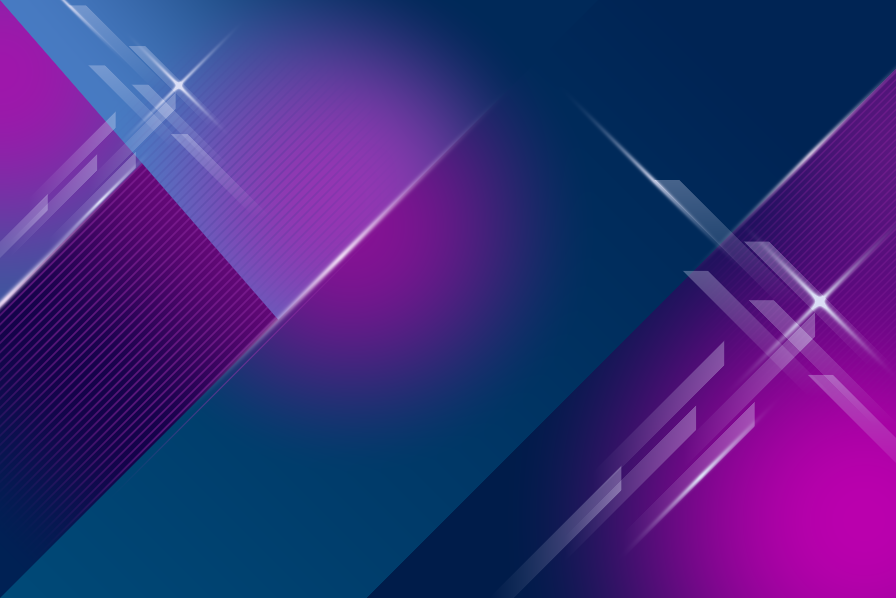
This background is drawn by a Shadertoy shader. Its source:

```glsl
// Overlapping diagonal panels in blue and magenta with pinstripes, glass bars and light streaks.

const vec2 RISE = vec2(0.7071, 0.7071);
const vec2 FALL = vec2(0.7071, -0.7071);
const vec3 MAGENTA = vec3(0.52, 0.07, 0.58);
const vec3 NAVY = vec3(0.0, 0.16, 0.35);

// Antialiased step: 0 below zero, 1 above
float cover(float d, float aa) {
    return clamp(d / aa + 0.5, 0.0, 1.0);
}

// Radial falloff that reaches zero at the given radius
float glow(vec2 p, vec2 centre, float radius) {
    float d = min(length(p - centre) / radius, 1.0);
    return 1.0 - smoothstep(0.0, 1.0, pow(d, 1.15));
}

// Thin repeated lines across coordinate u
float stripes(float u, float period, float aa) {
    float d = abs(fract(u / period) - 0.5) * period;
    return cover(period * 0.14 - d, aa * 1.4);
}

// Tapered streak of light, brightest at its middle
float streak(vec2 q, vec2 dir, float reach, float width) {
    float along = abs(dot(q, dir)) / reach;
    float across = dot(q, vec2(-dir.y, dir.x)) / width;
    float taper = max(1.0 - along, 0.0);
    return taper * taper * exp(-across * across);
}

// Slanted bar with a flat end at its corner, fading along its length
float bar(vec2 q, float width, float reach, float aa) {
    float t = -q.y;
    float w = q.x + q.y;
    float shape = cover(t, aa) * cover(w, aa) * cover(width - w, aa);
    return shape * max(1.0 - t / reach, 0.0);
}

// Group of falling and rising bars around a cross of light
float cluster(vec2 q, float aa) {
    vec2 falling[5] = vec2[5](vec2(-0.127, 0.100), vec2(-0.229, 0.051),
        vec2(-0.119, 0.002), vec2(-0.020, -0.123), vec2(-0.277, 0.203));
    vec2 rising[5] = vec2[5](vec2(-0.160, -0.066), vec2(-0.207, -0.174),
        vec2(-0.332, -0.275), vec2(-0.109, -0.168), vec2(-0.008, -0.018));
    float light = 0.0;
    for (int i = 0; i < 5; i++) {
        vec2 r = q - rising[i];
        light += 0.32 * bar(q - falling[i], 0.042, 0.21, aa);
        light += 0.34 * bar(vec2(-r.y, r.x), 0.041, 0.22, aa);
    }
    light += 0.95 * streak(q, FALL, 0.20, 0.0045);
    light += 0.95 * streak(q, RISE, 0.24, 0.0045);
    light += 0.5 * exp(-dot(q, q) * 9000.0);
    light += 0.85 * streak(q - vec2(-0.277, 0.201), FALL, 0.23, 0.004);
    light += 0.85 * streak(q - vec2(-0.199, -0.293), RISE, 0.20, 0.004);
    return min(light, 1.0);
}

void mainImage(out vec4 fragColor, in vec2 fragCoord) {
    float aa = 1.0 / iResolution.y;
    vec2 p = fragCoord * aa;
    float u = p.x - p.y;
    float s = p.x + p.y;
    float fold = (p.x * 1.149 - 1.0 + p.y) / 1.523;

    // Middle panel
    vec3 middle = mix(vec3(0.0, 0.29, 0.47), vec3(0.0, 0.14, 0.33), clamp(s / 2.1, 0.0, 1.0));
    middle = mix(middle, MAGENTA, glow(p, vec2(0.585, 0.62), 0.42));
    float hairline = cover(0.0015 - abs(u - 0.018), aa) * glow(p, vec2(0.42, 0.40), 0.35);
    middle = mix(middle, vec3(0.60, 0.20, 0.66), 0.5 * hairline);

    // Upper panel: pale blue at the fold, navy far from it
    vec3 upper = mix(vec3(0.28, 0.48, 0.76), NAVY, smoothstep(0.0, 0.56, fold));
    upper = mix(upper, vec3(0.58, 0.21, 0.70), glow(p, vec2(0.56, 0.665), 0.40));
    float faint = stripes(u, 0.0155, aa) * glow(p, vec2(0.42, 0.70), 0.28);
    upper = mix(upper, vec3(0.25, 0.22, 0.58), 0.3 * faint);

    // Left panel: dark pinstripes below, tinted corner above
    vec3 lined = mix(vec3(0.0, 0.13, 0.33), vec3(0.08, 0.01, 0.29), smoothstep(0.05, 0.5, s));
    lined = mix(lined, vec3(0.50, 0.04, 0.53), 0.8 * smoothstep(0.5, 1.05, s));
    lined = mix(lined, vec3(0.52, 0.14, 0.60), 0.6 * stripes(u, 0.0155, aa) * smoothstep(0.1, 0.6, s));
    vec3 corner = mix(vec3(0.24, 0.34, 0.62), vec3(0.62, 0.09, 0.67), glow(p, vec2(0.0, 0.88), 0.42));
    vec3 left = mix(corner, lined, cover(u + 0.49, aa));

    // Right panel: navy, indigo, then a hot magenta glow
    vec3 right = mix(vec3(0.0, 0.11, 0.29), vec3(0.12, 0.05, 0.37), smoothstep(0.8, 1.5, p.x));
    right = mix(right, vec3(0.36, 0.09, 0.50), glow(p, vec2(1.55, 0.75), 0.36));
    right = mix(right, vec3(0.73, 0.0, 0.68), glow(p, vec2(1.445, 0.13), 0.60));
    float rightLines = stripes(u, 0.0125, aa) * smoothstep(0.25, 0.65, p.y) * smoothstep(1.15, 1.4, p.x);
    right = mix(right, vec3(0.55, 0.14, 0.62), 0.4 * rightLines);

    // Stack the panels
    vec3 col = mix(left, upper, cover(fold, aa));
    col = mix(col, middle, cover(u, aa));
    col = mix(col, right, cover(u - 0.613, aa));

    // Lit panel edges
    float edges = 0.95 * streak(p - vec2(0.57, 0.57), RISE, 0.42, 0.005);
    edges += 0.8 * streak(p - vec2(1.355, 0.742), RISE, 0.32, 0.004);
    edges += 0.95 * streak(p - vec2(0.01, 0.50), RISE, 0.36, 0.005);
    col = mix(col, vec3(0.95, 0.88, 0.97), min(edges, 1.0));

    // Glass bars and sparkles
    float light = cluster(p - vec2(1.371, 0.496), aa);
    light = max(light, cluster((p - vec2(0.299, 0.857)) / 0.66, aa / 0.66));
    col = mix(col, vec3(0.86, 0.87, 0.96), light);

    fragColor = vec4(col, 1.0);
}
```
